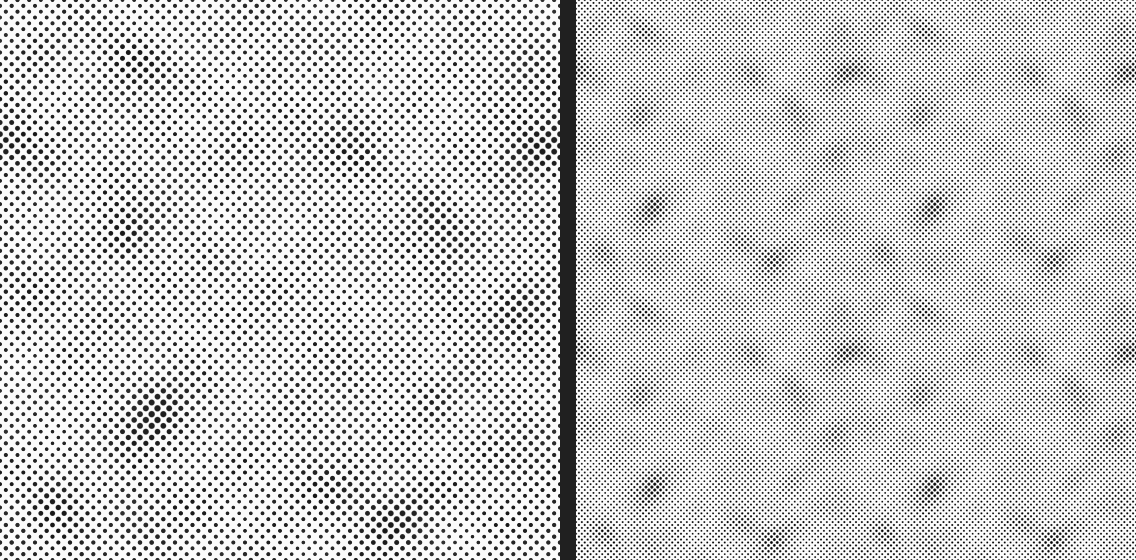
Left, the tile; right, the same tile 2 across and 2 down.
Give the GLSL for this pattern, as a Shadertoy shader.

```glsl
const float TAU = 6.2831853;
const float DOTS = 48.0;     // dot cells across and down, two dots in each
const float PATCHES = 6.0;   // smudge cells across and down
const vec3 PAPER = vec3(0.985);

vec3 hash32(vec2 p) {
    vec3 q = fract(p.xyx * vec3(0.1031, 0.1030, 0.0973));
    q += dot(q, q.yxz + 33.33);
    return fract((q.xxy + q.yzz) * q.zyx);
}

// Elongated soft spots scattered one per wrapped cell
float smudges(vec2 uv, float cells) {
    vec2 p = uv * cells;
    vec2 home = floor(p);
    float total = 0.0;
    for (int y = -1; y <= 1; y++) {
        for (int x = -1; x <= 1; x++) {
            vec2 cell = home + vec2(x, y);
            vec2 id = mod(cell, cells);
            vec3 place = hash32(id + 7.0);
            vec3 look = hash32(id + 41.0);
            vec2 d = p - cell - mix(vec2(0.2), vec2(0.8), place.xy);

            // Most spots lean one way along the diagonal
            float angle = mix(-0.75, 0.75, step(0.72, look.x)) + 0.5 * (look.y - 0.5);
            vec2 axis = vec2(cos(angle), sin(angle));
            vec2 q = vec2(dot(d, axis), dot(d, vec2(-axis.y, axis.x)));
            q /= vec2(0.45, 0.25);
            total += pow(look.z, 3.0) * exp(-dot(q, q));
        }
    }
    return min(total, 1.15);
}

// Broad periodic unevenness, from -1 to 1
float waves(vec2 uv) {
    vec2 a = uv * TAU;
    float w = sin(3.0 * a.x + 2.0 * a.y + 1.5 * sin(2.0 * a.y));
    w += sin(5.0 * a.y - 4.0 * a.x + 1.2 * sin(3.0 * a.x + 1.0));
    w += 0.7 * sin(7.0 * a.x + 6.0 * a.y + 2.0 * sin(a.x - 2.0 * a.y));
    return w / 2.7;
}

// Layers the nearest dot of one lattice over the given colour
vec3 printDots(vec3 base, vec2 p, vec2 offset, float pixel) {
    vec2 center = floor(p - offset + 0.5) + offset;
    vec2 uv = fract(center / DOTS);
    float smudge = smudges(uv, PATCHES);
    float uneven = waves(uv);
    float radius = 0.168 + 0.018 * uneven + 0.095 * smudge;

    // Heavier dots bleed into the paper a little
    float soft = 0.55 * pixel + 0.025 * smudge;
    float cover = 1.0 - smoothstep(-soft, soft, length(p - center) - radius);
    float tone = 0.145 + 0.055 * waves(uv.yx + 0.3) - 0.025 * smudge;
    return mix(base, vec3(tone), cover);
}

void mainImage(out vec4 fragColor, in vec2 fragCoord) {
    vec2 p = fragCoord / iResolution.xy * DOTS;
    float pixel = DOTS / min(iResolution.x, iResolution.y);

    // Two interleaved lattices form the diagonal screen
    vec3 color = printDots(PAPER, p, vec2(0.0, 0.5), pixel);
    color = printDots(color, p, vec2(0.5, 0.0), pixel);
    fragColor = vec4(color, 1.0);
}
```
